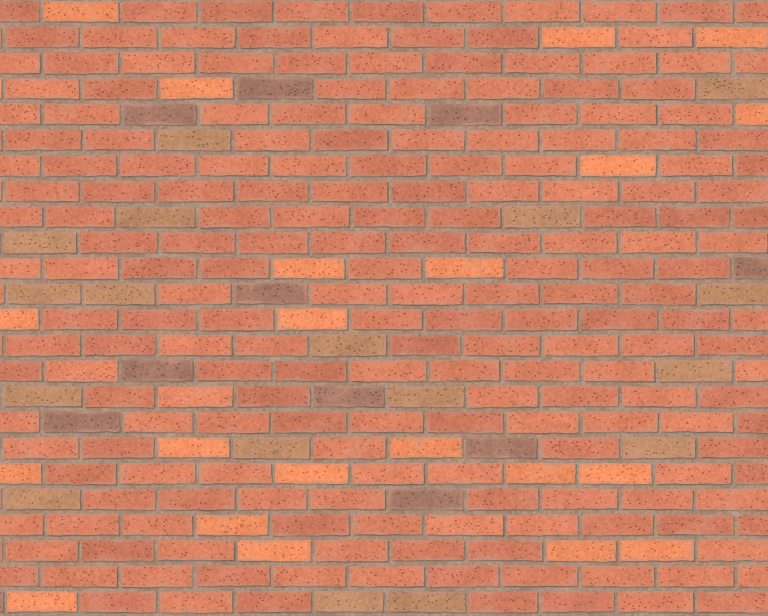
A Shadertoy shader for this texture:

```glsl
const vec2 BRICK_COUNT = vec2(10.0, 24.0);
const float BRICK_LENGTH = 3.0;           // in course heights
const vec2 JOINT_HALF = vec2(0.075, 0.085);

const vec3 RED    = vec3(0.80, 0.475, 0.375);
const vec3 ORANGE = vec3(0.89, 0.53, 0.40);
const vec3 BRIGHT = vec3(0.96, 0.57, 0.39);
const vec3 TAN    = vec3(0.75, 0.55, 0.41);
const vec3 BROWN  = vec3(0.65, 0.47, 0.40);
const vec3 DUST   = vec3(0.78, 0.58, 0.49);
const vec3 MORTAR = vec3(0.66, 0.555, 0.48);
const vec3 SHADOW = vec3(0.46, 0.36, 0.31);

float hash(vec2 p, float seed) {
    vec3 q = fract(vec3(p.xyx + seed * 7.31) * vec3(0.1031, 0.1030, 0.0973));
    q += dot(q, q.yzx + 33.33);
    return fract((q.x + q.y) * q.z);
}

// Cellular noise: nearest distance and that cell's random value
vec2 cellular(vec2 p, float seed) {
    vec2 cell = floor(p), nearest = vec2(2.0, 0.0);
    for (int y = -1; y <= 1; y++)
    for (int x = -1; x <= 1; x++) {
        vec2 c = cell + vec2(x, y);
        vec2 site = c + vec2(hash(c, seed), hash(c, seed + 1.0));
        float d = distance(p, site);
        if (d < nearest.x) nearest = vec2(d, hash(c, seed + 2.0));
    }
    return nearest;
}

// Layered sines, roughly -1 to 1
float waves(vec2 p, float phase) {
    float sum = 0.0, gain = 0.5;
    for (int i = 0; i < 4; i++) {
        sum += gain * sin(p.x + phase + 1.3 * sin(p.y + phase));
        p = mat2(1.5, 1.1, -1.1, 1.5) * p + 2.7;
        gain *= 0.6;
    }
    return sum;
}

float roundedBox(vec2 p, vec2 halfSize, float radius) {
    vec2 q = abs(p) - halfSize + radius;
    return length(max(q, 0.0)) + min(max(q.x, q.y), 0.0) - radius;
}

// Smooth coverage of the inside of a distance field
float coverage(float dist, float softness) {
    return 1.0 - smoothstep(-softness, softness, dist);
}

// Position of an unevenly laid vertical joint, in bricks
float jointAt(float index, float row) {
    return index + 0.075 * (hash(vec2(index, row), 3.0) - 0.5);
}

vec3 brickColor(vec2 id) {
    float kind = hash(id, 11.0);
    vec3 color = mix(RED, ORANGE, hash(id, 12.0));
    color = mix(color, BRIGHT, step(0.94, kind));
    color = mix(color, TAN, step(kind, 0.14));
    color = mix(color, BROWN, step(kind, 0.055));
    return color * (0.97 + 0.06 * hash(id, 13.0));
}

// Fine grain, dark pits and dusty edges of a brick face
vec3 weather(vec3 color, vec2 p, vec2 id, float edge) {
    vec2 grain = cellular(p * 11.0, 21.0);
    vec2 pit = cellular(p * vec2(5.0, 6.5), 31.0);
    float blotch = waves(p * 2.3, 6.28 * hash(id, 14.0));
    color *= 1.0 + 0.10 * (grain.y - 0.5) + 0.035 * blotch;
    float pitMask = coverage(pit.x - 0.2, 0.12) * step(0.72, pit.y);
    color = mix(color, color * vec3(0.68, 0.66, 0.68), pitMask * 0.75);
    float rim = smoothstep(-0.17, 0.0, edge) * (0.45 + 0.35 * blotch);
    float bloom = smoothstep(0.1, 0.9, blotch) * 0.3 * hash(id, 15.0);
    return mix(color, DUST, clamp(rim + bloom, 0.0, 0.8));
}

vec3 mortarColor(vec2 p) {
    float grain = cellular(p * 9.0, 41.0).y - 0.5;
    return MORTAR * (1.0 + 0.13 * grain + 0.05 * waves(p * 1.7, 2.0));
}

void mainImage(out vec4 fragColor, in vec2 fragCoord) {
    vec2 uv = fragCoord / iResolution.xy;
    float pixel = BRICK_COUNT.y / iResolution.y;
    vec2 p = uv * BRICK_COUNT * vec2(BRICK_LENGTH, 1.0);

    // Courses count down from the top; alternate ones shift half a brick
    float v = (1.0 - uv.y) * BRICK_COUNT.y + 0.06 + 0.018 * sin(uv.x * 17.0 + uv.y * 40.0);
    float row = floor(v);
    float u = uv.x * BRICK_COUNT.x - 0.547 + 0.5 * mod(row, 2.0);
    float column = floor(u);
    column += step(jointAt(column + 1.0, row), u) - step(u, jointAt(column, row));
    float left = jointAt(column, row), right = jointAt(column + 1.0, row);
    vec2 id = vec2(column, row);

    // Brick outline with slightly ragged edges
    vec2 local = vec2((u - 0.5 * (left + right)) * BRICK_LENGTH, 0.5 - fract(v));
    vec2 halfSize = vec2(0.5 * (right - left) * BRICK_LENGTH, 0.5) - JOINT_HALF;
    halfSize.y -= 0.025 * hash(id, 5.0);
    float ragged = 0.018 * waves(p * 5.0, 1.0);
    float edge = roundedBox(local, halfSize, 0.05) + ragged;
    float shadowEdge = roundedBox(local - vec2(0.055, -0.05), halfSize, 0.05) + ragged;

    // Mortar, recessed shadow, then brick face
    vec3 color = mortarColor(p);
    float depth = 0.62 + 0.28 * waves(p * 1.1, 4.0);
    color = mix(color, SHADOW, depth * coverage(shadowEdge, pixel));
    vec3 face = weather(brickColor(id), p, id, edge);
    color = mix(color, face, coverage(edge, 0.6 * pixel));
    fragColor = vec4(color, 1.0);
}
```
